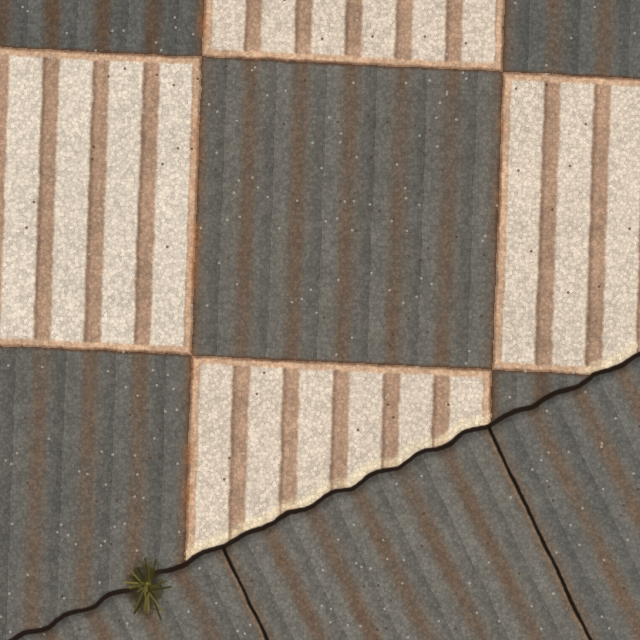
A three.js fragment shader for this texture:

```glsl
varying vec2 vUv;

float hash(vec2 p) {
  return fract(sin(dot(p, vec2(127.1, 311.7))) * 43758.5);
}

// Cellular noise: distance to the nearest point, and that cell's id
vec2 cells(vec2 p) {
  vec2 base = floor(p), best = vec2(9.0, 0.0);
  for (int y = -1; y <= 1; y++) {
    for (int x = -1; x <= 1; x++) {
      vec2 c = base + vec2(float(x), float(y));
      float d = length(c + vec2(hash(c), hash(c + 37.0)) - p);
      if (d < best.x) best = vec2(d, hash(c + 71.0));
    }
  }
  return best;
}

// Layered sines for stains and uneven edges, about -1 to 1
float waves(vec2 p) {
  float sum = 0.0, amp = 0.5;
  for (int k = 0; k < 4; k++) {
    sum += amp * sin(p.x + 1.7 * sin(p.y)) * cos(p.y * 0.9 + 1.3 * sin(p.x * 0.8));
    p = mat2(1.5, 1.1, -1.1, 1.5) * p + 2.3;
    amp *= 0.6;
  }
  return sum;
}

float band(float d, float halfWidth, float soft) {
  return 1.0 - smoothstep(halfWidth - soft, halfWidth + soft, abs(d));
}

vec3 darkRibs(float t, vec2 id, float stain) {
  float groove = 1.0 - smoothstep(0.04, 0.28, abs(t + 0.03 * stain));
  vec3 face = mix(vec3(0.43, 0.415, 0.385), vec3(0.38, 0.375, 0.355), hash(id));
  vec3 rust = mix(vec3(0.36, 0.285, 0.225), vec3(0.43, 0.36, 0.30), hash(id + 5.0));
  face *= 1.0 - 0.12 * smoothstep(0.1, 0.5, t) + 0.09 * stain;
  return mix(face, rust, groove * (0.75 + 0.4 * stain));
}

vec3 lightRibs(float t, float rim, vec2 id, float stain) {
  float groove = band(t, 0.17, 0.04);
  vec3 face = mix(vec3(0.87, 0.82, 0.75), vec3(0.83, 0.76, 0.68), hash(id + 2.0));
  face *= 1.0 + 0.05 * stain;
  vec3 earth = vec3(0.68, 0.555, 0.46) * (1.0 + 0.13 * stain);
  earth *= 1.0 - 0.16 * band(t + 0.13, 0.04, 0.04);
  vec3 col = mix(face, earth, groove);
  vec3 mortar = vec3(0.80, 0.66, 0.54) * (1.0 + 0.12 * stain);
  return mix(col, mortar, band(rim, 0.027, 0.006));
}

// Checkerboard of ribbed tiles, slightly skewed
vec3 checkerTiles(vec2 uv, float stain) {
  vec2 q = uv - vec2(0.2995, 0.445) + 0.0018 * vec2(waves(uv.yx * 55.0), waves(uv * 60.0));
  vec2 g = vec2(2.124 * q.x - 0.073 * q.y, 0.105 * q.x + 2.142 * q.y);
  vec2 id = floor(g), f = fract(g);
  vec2 side = min(f, 1.0 - f);
  float rim = min(side.x, side.y);
  float t = fract(f.x * 6.0 + 0.5) - 0.5;
  bool isLight = mod(id.x + id.y, 2.0) > 0.5;
  vec3 col = isLight ? lightRibs(t, rim, id, stain) : darkRibs(t, id, stain);
  float seam = band(rim, 0.007, 0.006) * (0.6 + 0.35 * stain);
  col = mix(col, vec3(0.36, 0.25, 0.18), seam);
  float rustPatch = band(side.x, 0.016, 0.014) * smoothstep(0.0, 0.6, waves(uv * 19.0));
  return mix(col, vec3(0.66, 0.44, 0.29), 0.45 * rustPatch);
}

// Slabs whose ribs run away from the diagonal joint
vec3 diagonalSlabs(float s, float d, float stain) {
  float g = (s - 0.377 + 0.02 * d + 0.0015 * waves(vec2(d, s) * 50.0)) / 0.455;
  float t = fract(g * 6.0 + 0.5) - 0.5;
  vec3 col = darkRibs(t, vec2(floor(g), 9.0), stain) * 1.05;
  float toSeam = (fract(g + 0.5) - 0.5) * 0.455;
  col = mix(col, vec3(0.56, 0.46, 0.36), 0.5 * band(toSeam + 0.005, 0.003, 0.003));
  return mix(col, vec3(0.12, 0.10, 0.08), band(toSeam, 0.0025 + 0.0012 * stain, 0.002));
}

// Dry weed growing in the joint
vec3 addWeed(vec3 col, vec2 p) {
  float clump = length(p * vec2(1.2, 0.8)) + 0.009 * waves(p * 180.0);
  col = mix(col, vec3(0.20, 0.18, 0.11), 0.85 * (1.0 - smoothstep(0.018, 0.043, clump)));
  for (int k = 0; k < 26; k++) {
    float n = float(k), a = n * 2.4;
    vec2 root = 0.016 * vec2(hash(vec2(n, 1.0)) - 0.5, hash(vec2(n, 2.0)) - 0.5);
    vec2 tip = vec2(cos(a), 1.3 * sin(a)) * (0.018 + 0.022 * hash(vec2(n, 3.0)));
    float h = clamp(dot(p - root, tip) / dot(tip, tip), 0.0, 1.0);
    vec3 blade = mix(vec3(0.18, 0.17, 0.07), vec3(0.53, 0.48, 0.26), hash(vec2(n, 4.0)));
    col = mix(col, blade, 0.75 * band(length(p - root - tip * h), 0.0016, 0.0012));
  }
  return col;
}

void main() {
  vec2 uv = vUv;
  float stain = waves(uv * 13.0) * 0.6 + waves(uv * 47.0 + 4.0) * 0.5;
  float s = dot(uv, vec2(0.910, 0.414));
  float d = dot(uv + vec2(0.0, 0.008), vec2(-0.414, 0.910));
  float joint = d + 0.003 * waves(vec2(s * 40.0, 2.0)) + 0.003 * cos((s - 0.377) * 82.9);

  vec3 tiles = checkerTiles(uv, stain);
  float pale = smoothstep(0.5, 0.7, tiles.r);
  tiles = mix(tiles, vec3(0.95, 0.87, 0.72), 0.6 * pale * band(joint - 0.008, 0.009, 0.006));
  vec3 col = mix(diagonalSlabs(s, d, stain), tiles, smoothstep(-0.002, 0.002, joint));

  // Grain and scattered specks
  vec2 grain = cells(uv * 190.0), speck = cells(uv * 75.0);
  col *= 1.0 + 0.16 * (grain.y - 0.5) + 0.14 * (0.45 - grain.x);
  float dot1 = 1.0 - smoothstep(0.08, 0.24, speck.x);
  col = mix(col, vec3(0.74, 0.71, 0.66), 0.6 * dot1 * step(0.95, speck.y));
  col = mix(col, vec3(0.33, 0.23, 0.17), 0.6 * dot1 * step(speck.y, 0.02));

  // Shadowed crack along the joint
  col *= 1.0 - 0.25 * band(joint + 0.006, 0.008, 0.007);
  col = mix(col, vec3(0.13, 0.09, 0.07), 0.9 * band(joint + 0.002, 0.0035 + 0.0015 * stain, 0.002));

  gl_FragColor = vec4(addWeed(col, uv - vec2(0.228, 0.082)), 1.0);
}
```
